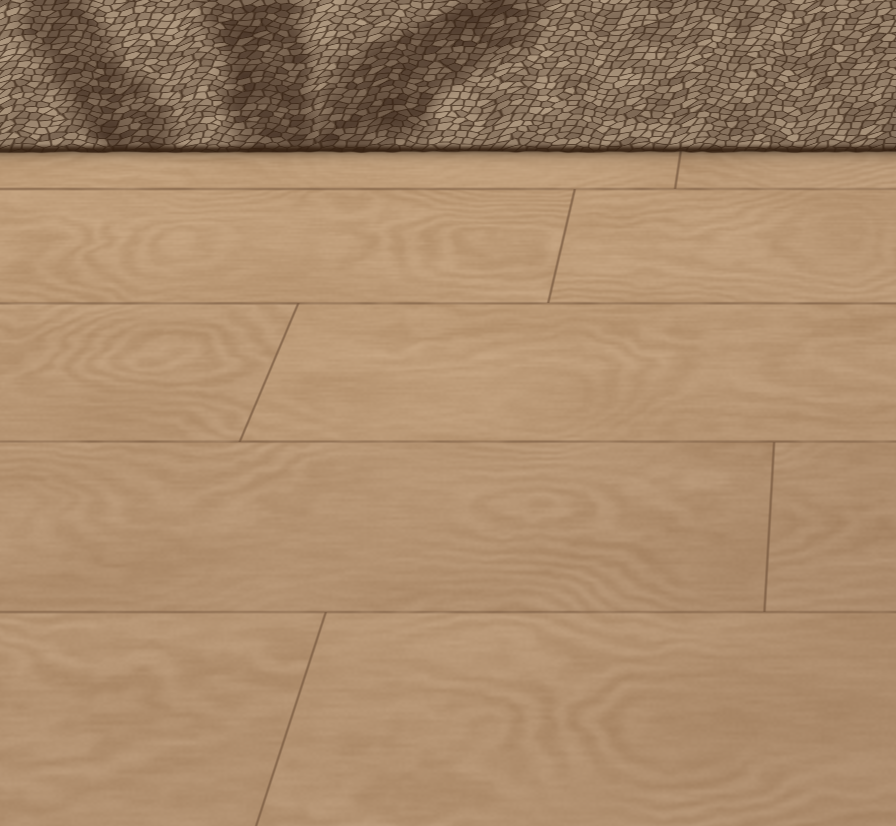
A Shadertoy shader for this texture:

```glsl
// Pale oak plank floor seen in perspective, with a woven rug along the top.
// Planks come from a projective row coordinate and one butt joint per row;
// grain is contour lines of warped noise, the rug is cellular noise stitches.

#define RUG_EDGE 0.184            // rug depth, from the top
#define VANISH vec2(1.038, -1.233) // where the butt joints converge
#define SEAM_WIDTH 0.0016
#define GRAIN_FREQ 52.0
#define GRAIN_DEPTH 0.020
#define STITCHES vec2(72.0, 128.0)
#define OAK_LIGHT vec3(0.775, 0.640, 0.492)
#define OAK_DARK vec3(0.665, 0.535, 0.412)
#define SEAM_COLOR vec3(0.47, 0.35, 0.25)
#define YARN_LIGHT vec3(0.66, 0.575, 0.48)
#define YARN_DARK vec3(0.35, 0.27, 0.21)
#define GAP_COLOR vec3(0.20, 0.12, 0.06)

float hash(vec2 p) {
    vec3 q = fract(vec3(p.xyx) * 0.1031);
    q += dot(q, q.yzx + 33.33);
    return fract((q.x + q.y) * q.z);
}

float noise(vec2 p) {
    vec2 i = floor(p), f = fract(p);
    f = f * f * (3.0 - 2.0 * f);
    return mix(mix(hash(i), hash(i + vec2(1, 0)), f.x),
               mix(hash(i + vec2(0, 1)), hash(i + vec2(1, 1)), f.x), f.y);
}

float segmentDistance(vec2 p, vec2 a, vec2 b) {
    vec2 d = b - a;
    return length(p - a - d * clamp(dot(p - a, d) / dot(d, d), 0.0, 1.0));
}

// Nearest stitch: x = gap distance, y = random value of the stitch
vec2 stitch(vec2 p) {
    vec2 cell = floor(p);
    float f1 = 9.0, f2 = 9.0, id = 0.0;
    for (int y = -1; y <= 1; y++)
    for (int x = -1; x <= 1; x++) {
        vec2 c = cell + vec2(x, y);
        float r = hash(c);
        vec2 center = c + 0.5 + 0.6 * (vec2(r, hash(c + 51.7)) - 0.5);
        float d = length((p - center) * vec2(1.0, 1.15));
        if (d < f1) { f2 = f1; f1 = d; id = r; }
        else f2 = min(f2, d);
    }
    return vec2(f2 - f1, id);
}

// Arched figure and fine fibres; q.x runs along the plank, q.y across it
float woodGrain(vec2 q, vec2 seed) {
    float warp = noise(q * vec2(4.0, 9.0) + seed);
    float field = 0.75 * noise(q * vec2(0.9, 2.0) + seed)
                + 1.7 * q.y * q.y + 0.10 * warp
                + 0.03 * noise(q * vec2(14.0, 22.0) + seed);
    float rings = sin(field * GRAIN_FREQ);
    float figure = smoothstep(0.2, 0.75, noise(q * vec2(1.3, 2.5) + seed + 17.0));
    float fibres = noise(q * vec2(7.0, 55.0) + seed) - 0.5;
    float broad = noise(q * vec2(1.1, 4.5) + seed + 8.0) - 0.5;
    return rings * (0.25 + 0.75 * figure) + 1.3 * fibres + 2.0 * broad;
}

vec3 floorColor(vec2 p, float px) {
    // Perspective: row counts planks downward, along runs down their length
    float depth = 0.10664 + 0.0865 * p.y;
    float row = (p.y - 0.2288) / depth;
    float along = (p.x - VANISH.x) / (p.y - VANISH.y);
    float joints[5] = float[5](-0.151, -0.234, -0.423, -0.057, -0.326);
    float index = floor(row);
    float joint = joints[clamp(int(index) + 1, 0, 4)];
    float plank = 2.0 * index + step(joint, along) + 7.0;

    // Grain and plank to plank tone
    vec2 seed = vec2(hash(vec2(plank, 3.0)), hash(vec2(plank, 9.0))) * 60.0;
    float grain = woodGrain(vec2(along * 9.4, fract(row) - 0.5), seed);
    float light = 0.70 - 0.50 * smoothstep(0.15, 1.0, p.y)
                - 0.22 * smoothstep(0.5, 1.1, p.x)
                + 0.16 * (hash(vec2(plank, 21.0)) - 0.5);
    vec3 color = mix(OAK_DARK, OAK_LIGHT, light);
    color += grain * GRAIN_DEPTH * vec3(0.9, 1.0, 1.05);
    color += 0.012 * (noise(p * vec2(260.0, 330.0)) - 0.5);

    // Seams between rows, then the slightly darker butt joints
    float seam = abs(row - floor(row + 0.5)) * depth * depth / 0.12643;
    float butt = abs(along - joint) * (p.y - VANISH.y);
    float worn = 0.35 + 0.35 * noise(p * vec2(45.0, 9.0));
    color = mix(color, SEAM_COLOR, worn * (1.0 - smoothstep(0.0, SEAM_WIDTH + px, seam)));
    color = mix(color, SEAM_COLOR, 0.75 * (1.0 - smoothstep(0.0, SEAM_WIDTH + px, butt)));

    // Contact shadow below the rug
    return color * (1.0 - 0.35 * exp(-(p.y - RUG_EDGE) / 0.006));
}

vec3 rugColor(vec2 p) {
    // Soft dark bands of the pattern
    vec4 bands[3] = vec4[3](vec4(0.05, -0.01, 0.17, 0.16),
                            vec4(0.29, -0.02, 0.35, 0.16),
                            vec4(0.64, -0.01, 0.43, 0.15));
    vec2 bent = p + 0.05 * (vec2(noise(p * 14.0), noise(p * 14.0 + 40.0)) - 0.5);
    float dark = 0.0;
    for (int i = 0; i < 3; i++)
        dark = max(dark, 1.0 - smoothstep(0.025, 0.065,
                   segmentDistance(bent, bands[i].xy, bands[i].zw)));

    // Yarn stitches, wavy rows with dark gaps
    vec2 q = p * STITCHES;
    q += vec2(0.35 * q.y, 0.5 * sin(p.x * 31.0) + 0.3 * sin(p.x * 83.0));
    vec2 s = stitch(q);
    float tone = 0.80 - 0.62 * dark - 0.10 * smoothstep(0.6, 1.0, p.x)
               + 0.55 * (s.y - 0.5) + 0.25 * (noise(p * 30.0) - 0.5);
    vec3 color = mix(YARN_DARK, YARN_LIGHT, clamp(tone, -0.2, 1.15));
    color = mix(GAP_COLOR, color, 0.35 + 0.65 * smoothstep(0.0, 0.32, s.x));

    // Rounded lower edge falling into shadow
    return mix(color, GAP_COLOR, 0.9 * smoothstep(RUG_EDGE - 0.011, RUG_EDGE - 0.002, p.y));
}

void mainImage(out vec4 fragColor, in vec2 fragCoord) {
    float px = 1.0 / iResolution.y;
    vec2 p = vec2(fragCoord.x, iResolution.y - fragCoord.y) * px; // y runs down
    float edge = RUG_EDGE + 0.002 * (noise(vec2(p.x * 80.0, 2.0)) - 0.5);
    float onFloor = smoothstep(edge - px, edge + px, p.y);
    fragColor = vec4(mix(rugColor(p), floorColor(p, px), onFloor), 1.0);
}
```
